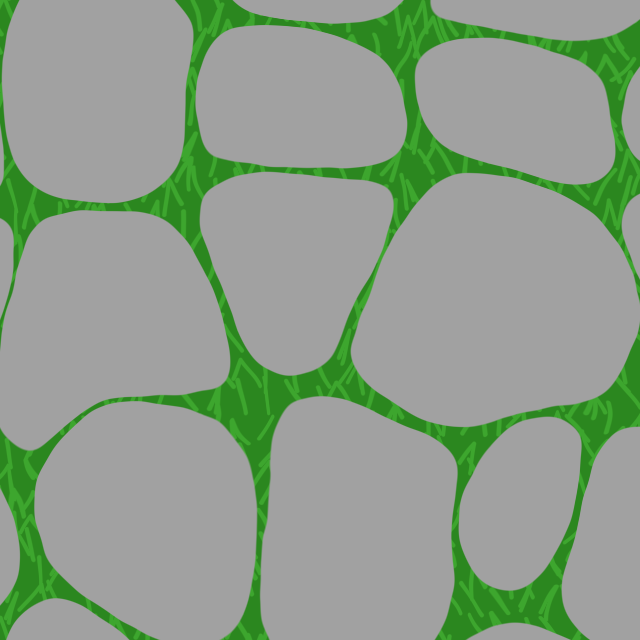
A WebGL 1 fragment shader for this texture:

```glsl
precision highp float;
// Flat grey paving stones with rounded, wobbly outlines over hand-drawn grass.

uniform vec2 u_resolution;

const vec3 STONE_COLOR = vec3(0.63, 0.63, 0.63);
const vec3 GRASS_COLOR = vec3(0.17, 0.53, 0.12);
const vec3 BLADE_COLOR = vec3(0.24, 0.65, 0.18);

const float STONE_GRID = 3.0;      // stones per canvas side
const float STONE_JITTER = 0.46;   // scatter of the stone cores, in cells
const float CORE_LENGTH = 0.25;    // longest half length of a core, in cells
const float SIZE_SPREAD = 0.24;    // difference in stone radius, in cells
const float BEND = 0.30;           // large-scale bending, in cells
const float CORNER_SHARPNESS = 32.0;
const float GAP = 0.004;           // half gap between stones
const float WOBBLE = 0.011;        // roughness of the outlines

const float BLADE_GRID = 25.0;     // grass strokes per canvas side
const float BLADE_RADIUS = 0.085;  // half stroke width, in cells
const float FOLD_CHANCE = 0.65;    // share of strokes drawn as a V

float hash(vec2 p) {
  return fract(sin(dot(p, vec2(127.1, 311.7))) * 43758.5453);
}

vec2 hash2(vec2 p) {
  return vec2(hash(p), hash(p + vec2(37.2, 17.9)));
}

float noise(vec2 p) {
  vec2 i = floor(p), f = fract(p);
  f = f * f * (3.0 - 2.0 * f);
  return mix(mix(hash(i), hash(i + vec2(1.0, 0.0)), f.x),
             mix(hash(i + vec2(0.0, 1.0)), hash(i + 1.0), f.x), f.y);
}

vec2 noise2(vec2 p) {
  return vec2(noise(p), noise(p + vec2(51.3, 23.7))) - 0.5;
}

// Vector from the nearest point of segment ab to p.
vec2 fromSegment(vec2 p, vec2 a, vec2 b) {
  vec2 pa = p - a, ba = b - a;
  return pa - ba * clamp(dot(pa, ba) / max(dot(ba, ba), 1e-5), 0.0, 1.0);
}

// Distance to a stone's core less its radius (x), and the direction away (yz).
vec3 stoneCore(vec2 p, vec2 cell) {
  vec2 center = cell + 0.5 + STONE_JITTER * (hash2(cell + 3.1) - 0.5);
  float angle = 6.2832 * hash(cell + 8.4);
  vec2 arm = CORE_LENGTH * hash(cell + 5.7) * vec2(cos(angle), sin(angle));
  vec2 away = fromSegment(p, center - arm, center + arm);
  float dist = length(away);
  return vec3(dist - SIZE_SPREAD * hash(cell + 12.6), away / max(dist, 1e-4));
}

// Distance inside the stone under p, in canvas units; negative in the gaps.
float stoneField(vec2 uv) {
  vec2 p = uv * STONE_GRID;
  p += BEND * noise2(p * 1.3 + 4.0);
  vec2 base = floor(p), owner = base;
  vec3 core = vec3(1e3, 0.0, 0.0);
  for (int y = -2; y <= 2; y++) {
    for (int x = -2; x <= 2; x++) {
      vec2 cell = base + vec2(float(x), float(y));
      vec3 other = stoneCore(p, cell);
      if (other.x < core.x) { core = other; owner = cell; }
    }
  }
  // Blend the distances to all borders, which rounds the corners.
  float sum = 0.0;
  for (int y = -2; y <= 2; y++) {
    for (int x = -2; x <= 2; x++) {
      vec2 cell = base + vec2(float(x), float(y));
      if (distance(cell, owner) < 0.5) continue;
      vec3 other = stoneCore(p, cell);
      float border = (other.x - core.x) / max(distance(other.yz, core.yz), 0.2);
      sum += exp(-CORNER_SHARPNESS * border / STONE_GRID);
    }
  }
  float inside = -log(max(sum, 1e-6)) / CORNER_SHARPNESS;
  vec2 q = uv + owner * 7.3;
  float rough = 0.7 * noise(q * 11.0) + 0.3 * noise(q * 32.0) - 0.5;
  return inside - GAP + WOBBLE * rough;
}

// Distance to the nearest grass stroke, in canvas units.
float bladeField(vec2 uv) {
  vec2 p = uv * BLADE_GRID;
  p += 0.3 * noise2(p * 0.9);
  vec2 base = floor(p);
  float nearest = 1e3;
  for (int y = -1; y <= 1; y++) {
    for (int x = -1; x <= 1; x++) {
      vec2 cell = base + vec2(float(x), float(y));
      vec2 center = cell + 0.5 + 0.6 * (hash2(cell + 21.0) - 0.5);
      vec2 shape = hash2(cell + 33.0);
      vec2 rise = vec2(0.9 * (shape.x - 0.5), mix(0.4, 0.7, shape.y));
      vec2 tip = center + rise;
      nearest = min(nearest, length(fromSegment(p, center - rise, tip)));
      if (hash(cell + 45.0) < FOLD_CHANCE) {
        float side = hash(cell + 57.0) < 0.5 ? -1.0 : 1.0;
        vec2 fold = vec2(side * mix(0.25, 0.55, shape.y), -mix(0.6, 1.2, shape.x));
        nearest = min(nearest, length(fromSegment(p, tip, tip + fold)));
      }
    }
  }
  return (nearest - BLADE_RADIUS) / BLADE_GRID;
}

void main() {
  float side = min(u_resolution.x, u_resolution.y);
  vec2 uv = gl_FragCoord.xy / side;
  float soft = 0.8 / side;
  float blade = 1.0 - smoothstep(-soft, soft, bladeField(uv));
  float stone = smoothstep(-soft, soft, stoneField(uv));
  vec3 grass = mix(GRASS_COLOR, BLADE_COLOR, blade);
  gl_FragColor = vec4(mix(grass, STONE_COLOR, stone), 1.0);
}
```
